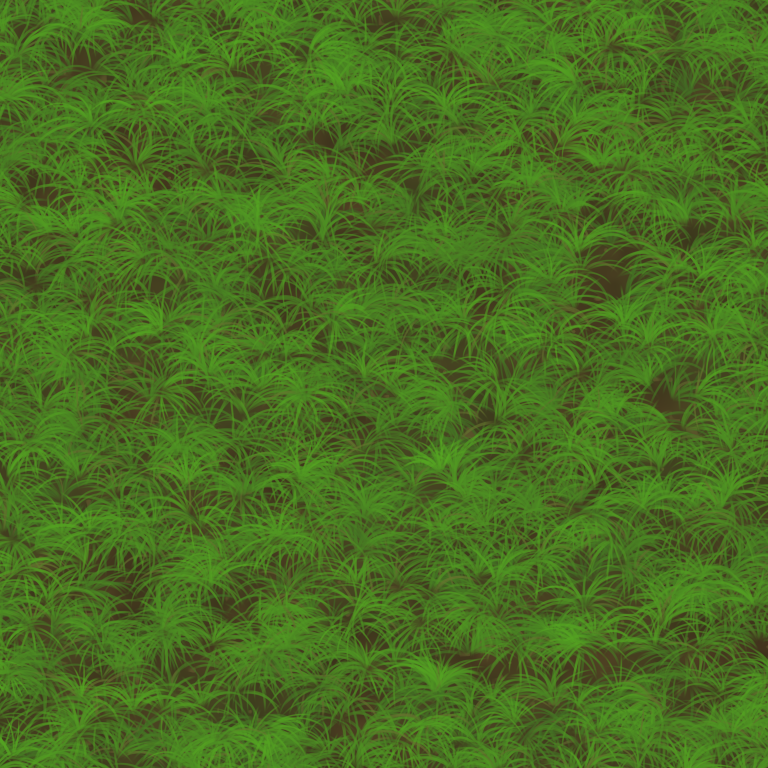
Give the GLSL for this texture, as a Shadertoy shader.

```glsl
// Meadow turf seen from above: fountain-like tufts of thin arching blades over brown soil.
// Each layer scatters tufts on a jittered grid; every blade is a parabola over its chord,
// blended translucently from dull undergrowth up to bright top blades.

#define LAYERS 8
#define BLADES 16
#define CELL 0.09
#define MIN_LENGTH 0.045
#define MAX_LENGTH 0.09
#define HALF_WIDTH 0.0018
#define ARCH 0.24
#define OPACITY 0.66
#define SOIL_COLOR vec3(0.275, 0.215, 0.120)
#define SHADE_COLOR vec3(0.235, 0.355, 0.140)
#define BRIGHT_COLOR vec3(0.325, 0.630, 0.130)
#define STRAW_COLOR vec3(0.430, 0.390, 0.200)

vec3 hash3(vec2 p) {
    vec3 q = vec3(dot(p, vec2(127.1, 311.7)),
                  dot(p, vec2(269.5, 183.3)),
                  dot(p, vec2(419.2, 371.9)));
    return fract(sin(q) * 43758.5453);
}

float valueNoise(vec2 p) {
    vec2 i = floor(p), f = fract(p);
    f = f * f * (3.0 - 2.0 * f);
    float low = mix(hash3(i).x, hash3(i + vec2(1, 0)).x, f.x);
    float high = mix(hash3(i + vec2(0, 1)).x, hash3(i + vec2(1, 1)).x, f.x);
    return mix(low, high, f.y);
}

// Mottled earth with a few pale specks
vec3 soil(vec2 uv) {
    float mottle = 0.6 * valueNoise(uv * 22.0) + 0.4 * valueNoise(uv * 70.0);
    vec3 color = SOIL_COLOR * (0.82 + 0.36 * mottle);
    color = mix(color, SHADE_COLOR, 0.35 * valueNoise(uv * 13.0 + 40.0));
    float speck = smoothstep(0.86, 0.97, valueNoise(uv * 95.0 + 9.0));
    return mix(color, STRAW_COLOR, 0.5 * speck);
}

// Coverage of one arched blade; p is relative to the root
float bladeMask(vec2 p, vec2 chord, float arch, float width, float aa) {
    float len = length(chord);
    vec2 along = chord / len;
    float u = dot(p, along) / len;
    if (u <= 0.0 || u >= 1.0) return 0.0;
    float side = dot(p, vec2(-along.y, along.x));
    float bow = 4.0 * arch * len * u * (1.0 - u);
    float slope = 4.0 * arch * (1.0 - 2.0 * u);
    float dist = abs(side - bow) * inversesqrt(1.0 + slope * slope);
    float w = width * mix(1.0, 0.55, u);
    float fade = smoothstep(0.0, 0.35, u) * (1.0 - smoothstep(0.7, 1.0, u));
    return fade * (1.0 - smoothstep(w - aa, w + aa, dist));
}

// Blends a fan of blades growing from one root over the color below
vec3 drawTuft(vec3 color, vec2 p, vec2 id, float height, float aa) {
    vec3 tuft = hash3(id + 31.7);
    float lean = 6.2832 * tuft.x;
    float spread = mix(2.2, 5.6, tuft.y);
    for (int i = 0; i < BLADES; i++) {
        vec3 rnd = hash3(id * 1.7 + float(i) * vec2(7.3, 3.1));
        float angle = lean + spread * ((float(i) + rnd.x) / float(BLADES) - 0.5);
        vec2 dir = vec2(cos(angle), 0.72 * sin(angle));
        vec2 chord = dir * mix(MIN_LENGTH, MAX_LENGTH, rnd.y);
        // Gravity bows sideways blades upward in the middle
        float arch = ARCH * dir.x + 0.16 * (rnd.z - 0.5);
        float width = HALF_WIDTH * mix(0.7, 1.3, rnd.z);
        float mask = bladeMask(p, chord, arch, width, aa);
        if (mask <= 0.0) continue;

        float light = 0.55 * height + 0.35 * rnd.x + 0.3 * tuft.z;
        vec3 tint = mix(SHADE_COLOR, BRIGHT_COLOR, clamp(light, 0.0, 1.1));
        tint = mix(tint, STRAW_COLOR, 0.7 * step(0.96, fract(rnd.y * 17.0)));
        color = mix(color, tint, OPACITY * mask);
    }
    return color;
}

void mainImage(out vec4 fragColor, in vec2 fragCoord) {
    vec2 uv = fragCoord / iResolution.y;
    float aa = 0.75 / iResolution.y;
    vec3 color = soil(uv);

    // Undergrowth first; within a layer, lower rows cover upper rows
    for (int layer = 0; layer < LAYERS; layer++) {
        float height = float(layer) / float(LAYERS - 1);
        vec2 offset = hash3(vec2(float(layer), 5.0)).xy;
        vec2 grid = uv / CELL + offset;
        vec2 cell = floor(grid);
        for (int y = 1; y >= -1; y--) {
            for (int x = -1; x <= 1; x++) {
                vec2 neighbor = cell + vec2(float(x), float(y));
                vec2 id = neighbor + 37.0 * float(layer);
                vec2 p = (grid - neighbor - hash3(id).xy) * CELL;
                if (dot(p, p) < MAX_LENGTH * MAX_LENGTH) {
                    color = drawTuft(color, p, id, height, aa);
                }
            }
        }
    }
    fragColor = vec4(color, 1.0);
}
```
